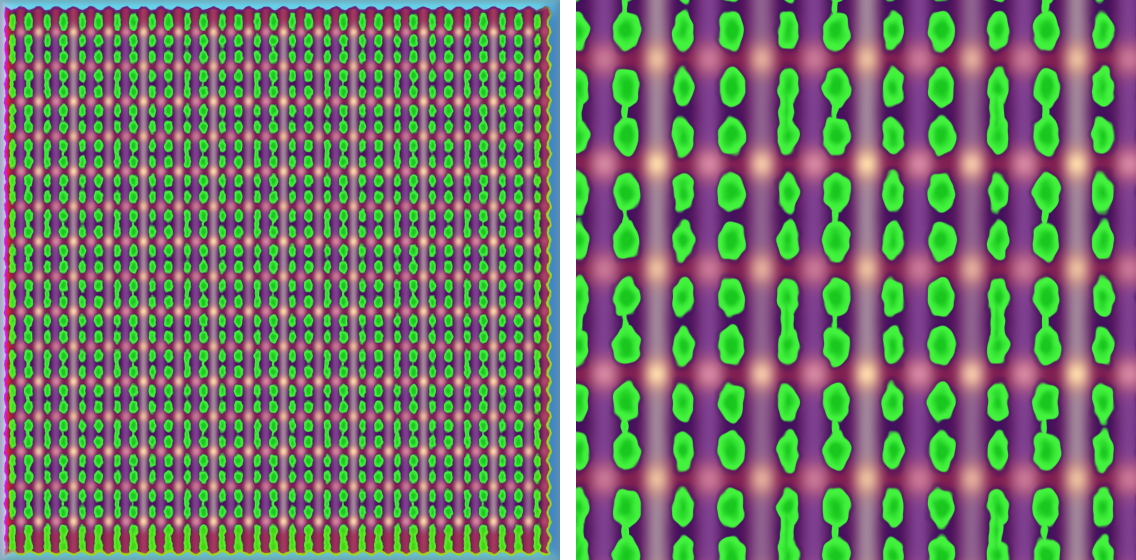
Left: the whole. Right: its middle third, enlarged.
Write a Shadertoy shader that draws this pattern.

```glsl
// Woven purple lattice with glowing crossings, paired green beads and a scalloped frame
#define CELLS 16.0
#define LATTICE_SHIFT 0.104
#define BEAD_HEIGHT 0.185
#define BEAD_SPREAD 0.23
#define EDGE_WOBBLE 0.035
#define RIM_LINE 0.07
#define DARK_PURPLE vec3(0.36, 0.07, 0.36)
#define NAVY vec3(0.20, 0.06, 0.36)
#define MAROON vec3(0.58, 0.15, 0.30)
#define BEAD_CORE vec3(0.10, 0.78, 0.12)
#define BEAD_EDGE vec3(0.26, 0.95, 0.24)
#define CREAM vec3(0.98, 0.84, 0.66)

const float PI = 3.14159265;

vec2 hashGradient(vec2 p) {
    float a = fract(sin(dot(p, vec2(127.1, 311.7))) * 43758.5) * 2.0 * PI;
    return vec2(cos(a), sin(a));
}

float gradientNoise(vec2 p) {
    vec2 i = floor(p), f = fract(p);
    vec2 u = f * f * (3.0 - 2.0 * f);
    float a = dot(hashGradient(i), f);
    float b = dot(hashGradient(i + vec2(1, 0)), f - vec2(1, 0));
    float c = dot(hashGradient(i + vec2(0, 1)), f - vec2(0, 1));
    float d = dot(hashGradient(i + vec2(1, 1)), f - vec2(1, 1));
    return mix(mix(a, b, u.x), mix(c, d, u.x), u.y);
}

float wave(float x) { return 0.5 + 0.5 * cos(2.0 * PI * x); }

// Light vertical threads, maroon rows and glowing crossings
vec3 lattice(vec2 q) {
    float major = wave(q.x);
    float strong = wave(q.x * 0.5);
    float thread = pow(wave(q.x * 2.0), 1.4);
    float row = pow(wave(q.y), 4.0);
    vec3 threadColor = mix(vec3(0.50, 0.25, 0.57),
                           mix(vec3(0.56, 0.38, 0.56), vec3(0.63, 0.52, 0.60), strong), major);
    vec3 col = mix(DARK_PURPLE, threadColor, thread);
    col = mix(col, MAROON, 0.65 * row);
    vec3 glow = mix(vec3(0.83, 0.52, 0.63), CREAM, major * mix(0.75, 1.0, strong));
    float rowGain = mix(0.82, 1.0, wave(q.y * 0.5 + 0.5));
    return mix(col, glow, thread * row * rowGain);
}

// Signed distance to two stacked beads, joined by a neck in some columns
float beads(vec2 q, out float gap) {
    vec2 cell = floor(q), f = q - cell;
    float wide = step(0.48, f.x);
    float oddColumn = mod(cell.x, 2.0), oddRow = mod(cell.y, 2.0);
    float bottomRow = 1.0 - step(0.5, cell.y);
    float topRow = step(CELLS - 1.5, cell.y);
    vec2 p = f - vec2(mix(0.25, 0.71, wide), 0.5);

    vec2 radius = vec2(mix(0.100, 0.128, wide), BEAD_HEIGHT + 0.07 * bottomRow * step(p.y, 0.0));
    float y = mix(abs(p.y), -p.y, topRow) - BEAD_SPREAD;
    radius.y += 0.07 * topRow;
    float d = (length(vec2(p.x, y) / radius) - 1.0) * radius.x;

    float neck = oddColumn * mix(0.065 * oddRow, 0.028, wide);
    neck = max(neck, 0.055 * (1.0 - step(0.5, cell.x)));
    neck = max(neck, 0.085 * bottomRow) * (1.0 - topRow);
    vec2 bar = abs(p + vec2(0.015, 0.0)) - vec2(neck, BEAD_SPREAD);
    float joint = neck > 0.0 ? max(bar.x, bar.y) : 1.0;
    gap = exp(-dot(p * p, vec2(70.0, 45.0)));
    return min(d, joint);
}

void mainImage(out vec4 fragColor, in vec2 fragCoord) {
    vec2 c = fragCoord / iResolution.xy * CELLS;
    vec2 q = c - LATTICE_SHIFT;
    float aa = CELLS / iResolution.y;
    float wobble = EDGE_WOBBLE * gradientNoise(c * 9.0);

    // Distances inward from the left, right, bottom and top frame edges
    vec2 scallop = cos(4.0 * PI * q);
    vec4 inset = vec4(c.x - 0.14, CELLS - 0.28 - c.x, c.y - 0.17, CELLS - 0.23 - c.y);
    inset += vec4(0.02, 0.04, 0.05, 0.05) * scallop.yyxx + wobble;
    float inside = min(min(inset.x, inset.y), min(inset.z, inset.w));
    vec4 side = exp(-6.0 * inset);
    side /= dot(side, vec4(1.0));

    // Lattice, reddened near the frame
    vec3 col = lattice(q);
    vec4 heat = 1.0 - smoothstep(vec4(0.0, 0.0, 0.55, 0.3), vec4(0.35, 0.6, 0.9, 0.8), inset);
    col = mix(col, MAROON * mix(0.75, 1.1, wave(q.x * 2.0)), 0.85 * max(heat.y, max(heat.z, heat.w)));
    col = mix(col, vec3(0.86, 0.10, 0.12), heat.x);

    // Beads with navy outlines and gaps
    float gap;
    float bead = beads(q, gap) + wobble;
    col = mix(col, NAVY, 0.55 * gap * (1.0 - max(heat.x, heat.z)));
    col = mix(col, NAVY, 0.4 * (1.0 - smoothstep(0.0, 0.05, bead)));
    vec3 green = mix(BEAD_CORE, BEAD_EDGE, smoothstep(-0.10, -0.02, bead));
    green = mix(green, vec3(0.50, 0.92, 0.04), max(heat.x, 0.7 * max(heat.y, heat.z * 0.6)));
    col = mix(col, green, 1.0 - smoothstep(-aa, aa, bead));

    // Coloured rim line and outer margin
    vec3 line = side.x * vec3(0.80, 0.10, 0.92) + side.y * vec3(0.60, 0.85, 0.10)
              + side.z * vec3(0.62, 0.85, 0.08) + side.w * vec3(0.42, 0.12, 0.45);
    vec3 margin = side.x * vec3(0.85, 0.78, 0.95) + side.y * vec3(0.26, 0.53, 0.77)
                + side.z * vec3(0.40, 0.76, 0.82) + side.w * vec3(0.40, 0.82, 0.92);
    vec2 border = min(c, CELLS - c);
    margin = mix(margin, vec3(0.45, 0.58, 0.60), 0.5 * (1.0 - smoothstep(0.0, 0.2, min(border.x, border.y))));
    col = mix(line, col, smoothstep(RIM_LINE - aa, RIM_LINE + aa, inside));
    col = mix(margin, col, smoothstep(-aa, aa, inside));

    fragColor = vec4(col, 1.0);
}
```
